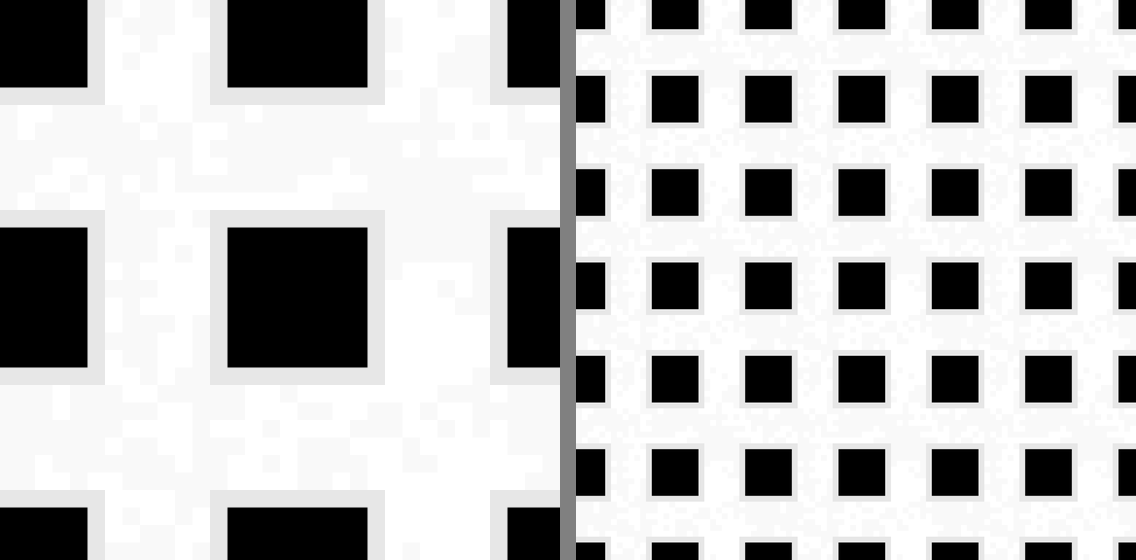
Left: one tile. Right: repeated 3 by 3.
Reproduce this pattern procedurally as a WebGL 1 fragment shader.

```glsl
precision highp float;

uniform vec2 u_resolution;

const float REPEATS = 2.0;        // squares across and down
const float CELLS = 16.0;         // grid cells per repeat
const vec2 CENTRE = vec2(1.0, -1.0);
const float SQUARE_HALF = 4.0;    // half widths, in cells
const float FRAME_HALF = 5.0;

const vec3 WHITE = vec3(1.0);
const vec3 OFF_WHITE = vec3(0.976);
const vec3 FRAME_GREY = vec3(0.906);
const vec3 BLACK = vec3(0.0);

float hash(vec2 p) {
  vec3 q = fract(vec3(p.xyx) * 0.1031);
  q += dot(q, q.yzx + 33.33);
  return fract((q.x + q.y) * q.z);
}

// Value noise that wraps after a whole number of lattice steps
float wrapNoise(vec2 p, float period, float seed) {
  vec2 i = floor(p);
  vec2 f = fract(p);
  f = f * f * (3.0 - 2.0 * f);
  vec2 a = mod(i, period) + seed;
  vec2 b = mod(i + 1.0, period) + seed;
  float low = mix(hash(a), hash(vec2(b.x, a.y)), f.x);
  float high = mix(hash(vec2(a.x, b.y)), hash(b), f.x);
  return mix(low, high, f.y);
}

// 1 where a cell is tinted, 0 where it stays white
float tinted(vec2 cell, float total) {
  vec2 wrapped = mod(cell, total);
  vec2 p = (wrapped + 0.5) / total;
  float broad = wrapNoise(p * 8.0, 8.0, 17.0);
  float fine = wrapNoise(p * 16.0, 16.0, 53.0);
  float grain = hash(wrapped + 91.0);
  return step(0.5, broad * 0.45 + fine * 0.3 + grain * 0.25);
}

// Blend neighbouring cells across a one-pixel edge
float mottling(vec2 p, float pixel, float total) {
  vec2 corner = floor(p + 0.5);
  vec2 f = clamp((p - corner) / pixel + 0.5, 0.0, 1.0);
  float low = mix(tinted(corner - 1.0, total),
                  tinted(corner - vec2(0.0, 1.0), total), f.x);
  float high = mix(tinted(corner - vec2(1.0, 0.0), total),
                   tinted(corner, total), f.x);
  return mix(low, high, f.y);
}

float squareMask(vec2 p, float halfWidth, float pixel) {
  vec2 inside = clamp((halfWidth - abs(p)) / pixel + 0.5, 0.0, 1.0);
  return inside.x * inside.y;
}

void main() {
  float total = REPEATS * CELLS;
  vec2 p = gl_FragCoord.xy / u_resolution * total;
  float pixel = total / min(u_resolution.x, u_resolution.y);

  // Mottled ground
  vec3 colour = mix(WHITE, OFF_WHITE, mottling(p, pixel, total));

  // Framed squares
  vec2 local = mod(p - CENTRE + 0.5 * CELLS, CELLS) - 0.5 * CELLS;
  colour = mix(colour, FRAME_GREY, squareMask(local, FRAME_HALF, pixel));
  colour = mix(colour, BLACK, squareMask(local, SQUARE_HALF, pixel));

  gl_FragColor = vec4(colour, 1.0);
}
```
